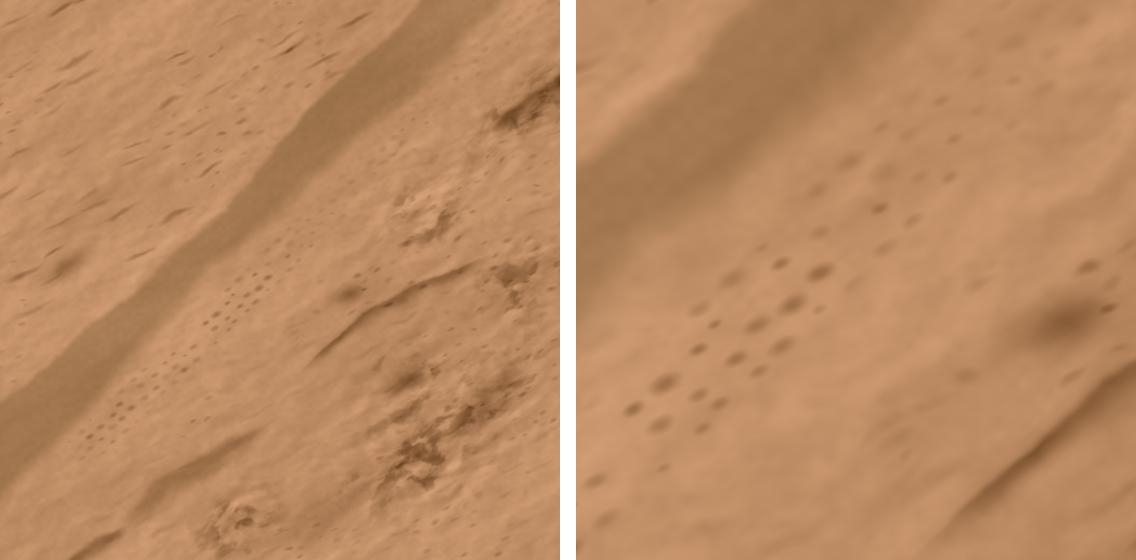
Left: the whole. Right: its middle third, enlarged.
This texture is drawn by a three.js fragment shader. Its source:

```glsl
// Draws sunlit sandy ground with a diagonal wheel track, tread dots, streaks and rough clods.
varying vec2 vUv;

const vec3 SHADOW_SOIL = vec3(0.47, 0.31, 0.17);
const vec3 LIT_SAND = vec3(0.78, 0.58, 0.42);
const vec2 TRACK_START = vec2(0.0, 0.19);
const float TRACK_ANGLE = 0.775;
const float STREAK_ANGLE = 0.5;

float hash(vec2 p) {
  return fract(sin(dot(p, vec2(127.1, 311.7))) * 43758.5453);
}

float noise(vec2 p) {
  vec2 i = floor(p);
  vec2 f = fract(p);
  f = f * f * (3.0 - 2.0 * f);
  float low = mix(hash(i), hash(i + vec2(1.0, 0.0)), f.x);
  float high = mix(hash(i + vec2(0.0, 1.0)), hash(i + 1.0), f.x);
  return mix(low, high, f.y);
}

float fbm(vec2 p) {
  float sum = 0.0;
  float amp = 0.53;
  for (int i = 0; i < 4; i++) {
    sum += amp * noise(p);
    p = p * 2.03 + 7.1;
    amp *= 0.5;
  }
  return sum;
}

// Coordinates along (x) and across (y) a direction
vec2 turn(vec2 p, float angle) {
  float c = cos(angle);
  float s = sin(angle);
  return vec2(c * p.x + s * p.y, c * p.y - s * p.x);
}

float blob(vec2 p, vec2 centre, vec2 radius, float angle) {
  vec2 d = turn(p - centre, angle) / radius;
  return exp(-dot(d, d));
}

// Scattered oval dents, one per grid cell
float dents(vec2 q, vec2 size, float density, float jitter) {
  float dark = 0.0;
  for (int j = -1; j <= 1; j++) {
    for (int i = -1; i <= 1; i++) {
      vec2 id = floor(q) + vec2(float(i), float(j));
      vec2 offset = vec2(hash(id), hash(id + 17.0)) - 0.5;
      vec2 d = (q - id - 0.5 - jitter * offset) / (size * (0.6 + 0.8 * hash(id + 31.0)));
      float present = step(hash(id + 53.0), density) * (0.35 + 0.65 * hash(id + 71.0));
      dark = max(dark, present * (1.0 - smoothstep(0.1, 1.0, length(d))));
    }
  }
  return dark;
}

// Bent rut: crisp on its upper side, soft below, tapered at both ends
float rut(vec2 p, vec2 a, vec2 b, float bend, float width) {
  vec2 ab = b - a;
  vec2 q = turn(p - a, atan(ab.y, ab.x));
  float x = clamp(q.x / length(ab), 0.0, 1.0);
  float bow = 4.0 * x * (1.0 - x);
  float d = q.y - bend * bow;
  float w = width * (0.35 + 0.65 * bow);
  float side = d / (d > 0.0 ? 0.4 * w : w);
  return exp(-side * side) * smoothstep(0.0, 0.2, x) * (1.0 - smoothstep(0.8, 1.0, x));
}

// Where the ground is broken into clods
float clodMask(vec2 p) {
  float m = blob(p, vec2(0.77, 0.63), vec2(0.09, 0.06), 0.7);
  m += blob(p, vec2(0.73, 0.32), vec2(0.07, 0.05), 0.4);
  m += blob(p, vec2(0.88, 0.29), vec2(0.11, 0.06), 0.9);
  m += blob(p, vec2(0.73, 0.17), vec2(0.11, 0.08), 0.3);
  m += blob(p, vec2(0.42, 0.06), vec2(0.08, 0.05), 0.7);
  m += blob(p, vec2(0.93, 0.50), vec2(0.09, 0.05), 0.6);
  m += blob(p, vec2(0.94, 0.80), vec2(0.09, 0.05), 0.6);
  return min(m, 1.0);
}

void main() {
  vec2 p = vUv;
  vec2 warp = vec2(fbm(p * 14.0), fbm(p * 14.0 + 40.0)) - 0.5;
  vec2 wp = p + 0.025 * warp;
  vec2 track = turn(p - TRACK_START, TRACK_ANGLE);
  vec2 streak = turn(wp, STREAK_ANGLE);
  float leftSide = smoothstep(0.04, 0.08, track.y);
  float rightSide = 1.0 - smoothstep(-0.22, -0.14, track.y);
  float clods = clodMask(wp);

  // Wheel track with a wavering edge
  float halfWidth = mix(0.056, 0.03, smoothstep(0.1, 0.5, track.x)) + 0.02 * smoothstep(0.6, 0.9, track.x);
  float edge = track.y + 0.035 * (fbm(track * vec2(12.0, 5.0)) - 0.5);
  float inTrack = smoothstep(-halfWidth - 0.02, 0.015 - halfWidth, edge)
    * (1.0 - smoothstep(halfWidth - 0.006, halfWidth + 0.008, edge));

  // Broad tone and lit relief
  vec2 grain = turn(wp, 0.55) * vec2(22.0, 46.0);
  float relief = fbm(grain) - fbm(grain + vec2(-0.25, 0.55));
  float tone = 0.94 + 0.34 * (fbm(streak * vec2(4.0, 11.0)) - 0.5) - 0.05 * rightSide;
  tone += relief * mix(0.28, 0.95, clods) * (1.0 - 0.75 * inTrack);
  tone += 0.07 * (noise(p * 130.0) - 0.5);
  tone -= inTrack * (0.31 + 0.1 * fbm(track * vec2(5.0, 40.0)));

  // Wind streaks, small pits and tread dots
  float patches = smoothstep(0.3, 0.6, noise(p * 6.0 + 3.0));
  float streaks = dents(streak / vec2(0.1, 0.035), vec2(0.42, 0.17), 0.5, 0.8);
  float pits = dents(turn(wp, 0.45) / vec2(0.034, 0.022), vec2(0.33, 0.22), 0.4, 0.8);
  tone -= streaks * (0.5 * leftSide + 0.15 * rightSide);
  tone -= pits * patches * (0.42 * leftSide + 0.4 * rightSide);
  vec2 tread = (track + 0.006 * warp + vec2(0.0, 0.1)) / vec2(0.026, 0.019);
  tread.x += 0.4 * tread.y;
  float treadFade = smoothstep(0.06, 0.14, track.x) * mix(1.0, 0.4, smoothstep(0.5, 0.75, track.x));
  float treadBand = 1.0 - smoothstep(0.022, 0.036, abs(track.y + 0.1));
  tone -= 0.52 * dents(tread, vec2(0.38, 0.34), 0.85, 0.35) * treadBand * treadFade;

  // Crevices between clods
  float crevice = smoothstep(0.53, 0.72, fbm(turn(wp, 0.6) * vec2(24.0, 38.0) + 9.0));
  tone -= clods * (0.07 + 0.6 * crevice);

  // Long ruts and hollows
  tone -= 0.62 * rut(wp, vec2(0.53, 0.33), vec2(0.90, 0.55), 0.025, 0.014);
  tone -= 0.45 * rut(wp, vec2(0.20, 0.06), vec2(0.49, 0.25), 0.006, 0.032);
  tone -= 0.65 * rut(wp, vec2(0.08, -0.03), vec2(0.23, 0.07), 0.0, 0.018);
  tone -= 0.70 * rut(wp, vec2(0.87, 0.76), vec2(1.07, 0.88), 0.012, 0.025);
  tone -= 0.60 * blob(wp, vec2(0.12, 0.525), vec2(0.042, 0.013), 0.55);
  tone -= 0.60 * blob(wp, vec2(0.625, 0.475), vec2(0.028, 0.014), 0.3);
  tone -= 0.75 * blob(wp, vec2(0.73, 0.32), vec2(0.04, 0.016), 0.5);
  tone -= 0.50 * blob(wp, vec2(0.88, 0.29), vec2(0.07, 0.025), 1.0);
  tone -= 0.28 * blob(wp, vec2(0.56, 0.07), vec2(0.09, 0.035), 0.4);

  vec3 colour = mix(SHADOW_SOIL, LIT_SAND, clamp(tone, -0.35, 1.2));
  colour += inTrack * vec3(-0.01, 0.005, 0.0);
  gl_FragColor = vec4(colour, 1.0);
}
```
